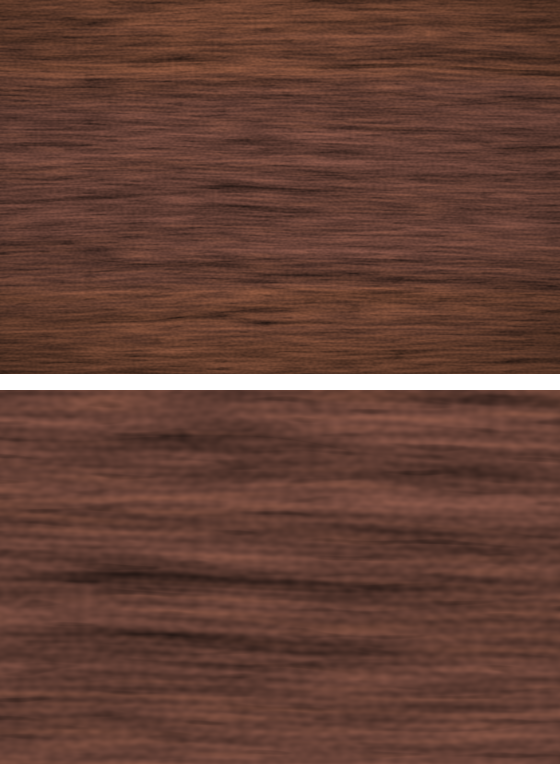
Top, the full canvas; bottom, a detail of the centre.
This texture is drawn by a Shadertoy shader. Its source:

```glsl
#define COOL_WOOD vec3(0.374, 0.239, 0.202)
#define WARM_WOOD vec3(0.405, 0.251, 0.182)
#define BAND_CONTRAST 0.13
#define STREAK_CONTRAST 0.17
#define FIBRE_CONTRAST 0.23
#define GRAIN_CONTRAST 0.12
#define DARK_STREAKS 0.30
#define RING_DEPTH 0.24
#define RING_COUNT 5
#define VIGNETTE 0.30

float hash(vec2 cell) {
    vec3 q = fract(cell.xyx * vec3(0.1031, 0.1030, 0.0973));
    q += dot(q, q.yzx + 33.33);
    return fract((q.x + q.y) * q.z);
}

float cornerSlope(vec2 cell, vec2 offset) {
    float angle = 6.2832 * hash(cell);
    return dot(vec2(cos(angle), sin(angle)), offset);
}

// Gradient noise, roughly -1 to 1
float noise(vec2 p) {
    vec2 cell = floor(p), f = p - cell;
    vec2 u = f * f * f * (f * (f * 6.0 - 15.0) + 10.0);
    vec2 e = vec2(1.0, 0.0);
    float low = mix(cornerSlope(cell, f), cornerSlope(cell + e, f - e), u.x);
    float high = mix(cornerSlope(cell + e.yx, f - e.yx), cornerSlope(cell + 1.0, f - 1.0), u.x);
    return 1.4 * mix(low, high, u.y);
}

float band(float y, float centre, float width) {
    float d = (y - centre) / width;
    return exp(-d * d);
}

// Wandering growth lines: a thin dark edge with a soft shade below
float growthRings(vec2 p) {
    float shade = 0.0;
    for (int i = 0; i < RING_COUNT; i++) {
        float id = float(i);
        float height = 0.74 - 0.145 * id + 0.05 * (hash(vec2(id, 7.0)) - 0.5);
        height += (hash(vec2(id, 19.0)) - 0.6) * 0.09 * (p.x - 0.75);
        height += 0.035 * noise(vec2(p.x * 1.7, id * 5.3 + 0.4));
        height += 0.007 * noise(vec2(p.x * 6.0, id * 3.7 + 0.6));
        float d = p.y - height;
        float line = exp(-abs(d) / 0.0035);
        float soft = exp(-abs(d) / 0.022) * smoothstep(0.004, -0.004, d);
        float strength = smoothstep(-0.35, 0.4, noise(vec2(p.x * 2.2, id * 9.1 + 0.3)));
        shade += strength * (line + 0.45 * soft);
    }
    return shade;
}

void mainImage(out vec4 fragColor, in vec2 fragCoord) {
    vec2 uv = fragCoord / iResolution.xy;
    vec2 p = fragCoord / iResolution.y;

    // Gently bent grain direction
    vec2 g = p;
    g.y += 0.022 * noise(p * vec2(0.9, 2.3) + 3.1);
    g.y += 0.004 * noise(p * vec2(3.5, 9.0) + 8.7);

    // Broad bands
    float tone = BAND_CONTRAST * noise(g * vec2(0.6, 9.0) + 21.3);
    float glow = band(g.y, 0.815, 0.022) + 0.8 * band(g.y, 0.205, 0.02);
    tone += 0.13 * glow - 0.15 * band(g.y, 0.852, 0.012);

    // Streaks and fibres, from long to short
    tone += STREAK_CONTRAST * noise(g * vec2(1.3, 31.0) + 5.7);
    tone += STREAK_CONTRAST * noise(g * vec2(4.0, 73.0) + 13.9);
    float fibre = noise(g * vec2(9.0, 147.0) + 31.2);
    tone += FIBRE_CONTRAST * fibre;
    tone += GRAIN_CONTRAST * noise(p * vec2(95.0, 171.0) + 2.6);

    // Dark clustered streaks and short pores
    float cluster = smoothstep(-0.25, 0.45, noise(g * vec2(1.6, 11.0) + 41.5));
    float streak = smoothstep(0.22, 0.62, noise(g * vec2(2.6, 52.0) + 17.8));
    float pore = smoothstep(0.25, 0.65, noise(g * vec2(17.0, 125.0) + 53.4));
    tone -= DARK_STREAKS * cluster * streak + 0.14 * pore;
    tone -= RING_DEPTH * growthRings(p);

    // Warm hue near the top and bottom, mauve across the middle
    float warmth = smoothstep(0.12, 0.48, abs(uv.y - 0.52));
    warmth += 0.45 * glow + 0.35 * fibre + 0.3 * noise(g * vec2(1.2, 14.0) + 61.0);
    vec3 colour = mix(COOL_WOOD, WARM_WOOD, clamp(warmth, 0.0, 1.0));

    // Light falling off towards the corners
    vec2 fromCentre = (uv - vec2(0.47, 0.54)) * 2.0;
    float light = 1.06 - VIGNETTE * pow(0.5 * dot(fromCentre, fromCentre), 1.4);

    colour *= max(1.0 + tone, 0.35) * light;
    fragColor = vec4(colour, 1.0);
}
```
